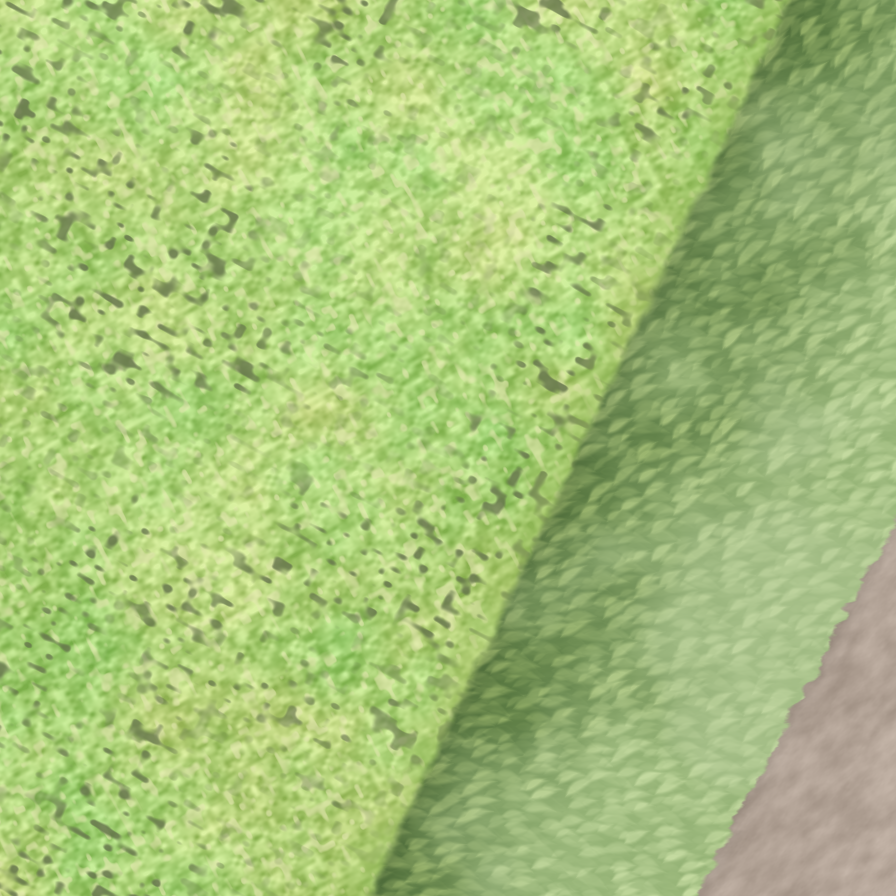
A Shadertoy shader for this texture:

```glsl
// Sunlit lawn with a sloping, shaded grass verge beside a bare earth path.

float hash(vec2 p) {
    vec3 q = fract(p.xyx * vec3(0.1031, 0.1030, 0.0973));
    q += dot(q, q.yzx + 33.33);
    return fract((q.x + q.y) * q.z);
}

float valueNoise(vec2 p) {
    vec2 cell = floor(p), f = fract(p);
    f = f * f * (3.0 - 2.0 * f);
    float low = mix(hash(cell), hash(cell + vec2(1, 0)), f.x);
    float high = mix(hash(cell + vec2(0, 1)), hash(cell + vec2(1, 1)), f.x);
    return mix(low, high, f.y);
}

mat2 rotation(float angle) {
    float c = cos(angle), s = sin(angle);
    return mat2(c, -s, s, c);
}

float fbm(vec2 p) {
    float sum = 0.0, weight = 0.53;
    for (int i = 0; i < 4; i++) {
        sum += weight * valueNoise(p);
        p = rotation(0.6) * p * 2.03 + 17.3;
        weight *= 0.5;
    }
    return sum;
}

// Scattered tapered strokes: x is coverage, y is the tone of the top stroke.
vec2 bladeLayer(vec2 uv, float density, float lean, float seed, float pixel) {
    const float aspect = 2.4;
    vec2 p = uv * density * vec2(1.0 / aspect, 1.0) + seed;
    vec2 home = floor(p), result = vec2(0.0, 0.5);
    float blur = 0.12 + pixel * density;
    for (int j = -1; j <= 1; j++) {
        for (int i = -1; i <= 1; i++) {
            vec2 cell = home + vec2(i, j);
            float tone = hash(cell + 5.7);
            vec2 jitter = vec2(hash(cell + 11.1), hash(cell + 23.9));
            vec2 d = (p - cell - 0.15 - 0.7 * jitter) * vec2(aspect, 1.0);
            d = rotation(lean + 0.9 * (tone - 0.5)) * d;
            d.y += 0.13 * d.x * d.x;
            float along = d.x / (0.9 + 0.5 * jitter.y);
            float width = 0.38 * (1.0 - along * along) * (1.0 - 0.35 * along);
            float mask = 1.0 - smoothstep(-blur, blur, abs(d.y) - width);
            mask *= step(abs(along), 1.2);
            result = mix(result, vec2(1.0, tone), mask);
        }
    }
    return result;
}

vec3 lawnColor(vec2 uv) {
    vec2 p = rotation(0.5) * uv;
    float broad = fbm(uv * 5.0 + 3.0);
    float fine = 0.55 * valueNoise(p * vec2(85.0, 125.0)) + 0.45 * valueNoise(p.yx * vec2(210.0, 160.0));
    float tone = clamp(0.56 + 1.25 * (fine - 0.5) + 0.55 * (broad - 0.5), 0.0, 1.0);
    vec3 color = mix(vec3(0.52, 0.69, 0.30), vec3(0.83, 0.94, 0.62), tone);

    // Yellowed and fresh areas, then pale straw and dark soil flecks.
    float tint = fbm(uv * 11.0 + 40.0) - 0.5;
    color += tint * vec3(0.20, 0.03, 0.08);
    float straw = smoothstep(0.64, 0.92, valueNoise(p * vec2(130.0, 95.0) + 61.0));
    color = mix(color, vec3(0.90, 0.91, 0.70), 0.6 * straw);
    float thin = smoothstep(0.34, 0.64, fbm(uv * 8.0 + 90.0) + 0.12 * (0.5 - uv.x));
    float soil = smoothstep(0.64, 0.90, valueNoise(rotation(-0.5) * uv * vec2(75.0, 115.0) + 29.0));
    return mix(color, vec3(0.40, 0.46, 0.30), soil * (0.2 + 0.65 * thin));
}

vec3 vergeColor(vec2 uv, float across, float pixel) {
    float lean = mix(-0.12, 0.42, uv.y);
    vec2 p = rotation(0.15) * uv;
    vec2 coarse = bladeLayer(p, 68.0, lean, 7.0, pixel);
    vec2 small = bladeLayer(p, 105.0, lean, 51.0, pixel);
    float broad = fbm(uv * vec2(7.0, 9.0) + 12.0);

    // Shade gathers under the lip and in a few hollows.
    float light = smoothstep(-0.12, 0.68, across + 0.7 * (broad - 0.5));
    vec2 hollow = rotation(0.5) * (uv - vec2(0.73, 0.50)) / vec2(0.13, 0.035);
    light *= 1.0 - 0.6 * exp(-dot(hollow, hollow));
    vec2 corner = rotation(0.45) * (uv - vec2(0.94, 0.96)) / vec2(0.13, 0.035);
    light *= 1.0 - 0.65 * exp(-dot(corner, corner));

    vec3 gap = mix(vec3(0.32, 0.45, 0.24), vec3(0.57, 0.69, 0.45), light);
    vec3 blade = mix(vec3(0.56, 0.67, 0.39), vec3(0.75, 0.84, 0.61), light);
    float cover = 0.60 * coarse.x * (0.35 + 0.9 * coarse.y) + 0.42 * small.x * small.y;
    cover += 0.35 * (fbm(p * vec2(35.0, 95.0)) - 0.4);
    vec3 color = mix(gap, blade, clamp(cover + 0.12, 0.0, 1.1));
    float haze = smoothstep(0.45, 0.65, fbm(uv * 6.0 + 71.0)) * light;
    return mix(color, vec3(0.71, 0.79, 0.61), 0.35 * haze);
}

vec3 pathColor(vec2 uv) {
    vec2 p = rotation(0.75) * uv;
    float grain = fbm(p * vec2(38.0, 75.0)) - 0.5;
    float broad = fbm(uv * 9.0 + 33.0) - 0.5;
    return vec3(0.70, 0.64, 0.59) + 0.16 * grain + 0.08 * broad;
}

void mainImage(out vec4 fragColor, in vec2 fragCoord) {
    vec2 uv = fragCoord / iResolution.xy;
    float pixel = 1.0 / iResolution.y;

    // Both borders run diagonally, roughened by overhanging grass.
    float lip = 0.411 + 0.470 * uv.y + 0.014 * (fbm(uv * 38.0) - 0.5);
    float foot = 0.777 + 0.530 * uv.y + 0.022 * (fbm(uv * vec2(35.0, 90.0) + 8.0) - 0.5);
    float across = (uv.x - lip) / (foot - lip);

    vec3 lawn = lawnColor(uv);
    float rim = smoothstep(-0.055, 0.0, uv.x - lip);
    lawn = mix(lawn, vec3(0.63, 0.75, 0.39), 0.45 * rim);
    vec3 verge = vergeColor(uv, across, pixel);
    verge *= 1.0 - 0.12 * exp(-max(uv.x - lip, 0.0) * 40.0);
    vec3 path = pathColor(uv) * (1.0 - 0.10 * exp(-max(uv.x - foot, 0.0) * 90.0));

    vec3 color = mix(lawn, verge, smoothstep(-0.006, 0.008, uv.x - lip));
    color = mix(color, path, smoothstep(-0.002 - pixel, 0.002 + pixel, uv.x - foot));
    fragColor = vec4(clamp(color, 0.0, 1.0), 1.0);
}
```
